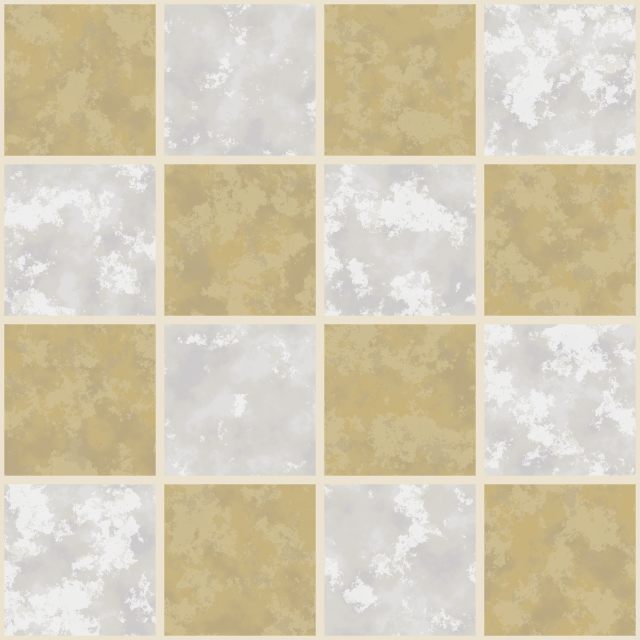
This texture is drawn by a WebGL 1 fragment shader. Its source:

```glsl
precision highp float;
// Checkerboard of 4 by 4 square stone tiles, gold and pale grey, in cream grout.
// Each tile samples its own region of layered gradient noise for clouds and
// crusty flecks; the grout frames every tile, so the sheet wraps at its edges.

uniform vec2 u_resolution;

float hash(vec2 p) {
  vec3 q = fract(p.xyx * 0.1031);
  q += dot(q, q.yzx + 33.33);
  return fract((q.x + q.y) * q.z);
}

// Slope of a random direction at a lattice corner
float slope(vec2 corner, vec2 offset) {
  float angle = 6.2832 * hash(corner);
  return dot(vec2(cos(angle), sin(angle)), offset);
}

float gradientNoise(vec2 p) {
  vec2 i = floor(p), f = p - i;
  vec2 s = f * f * f * (f * (f * 6.0 - 15.0) + 10.0);
  vec2 e = vec2(1.0, 0.0);
  return mix(mix(slope(i, f), slope(i + e.xy, f - e.xy), s.x),
             mix(slope(i + e.yx, f - e.yx), slope(i + e.xx, f - e.xx), s.x), s.y);
}

// Rotated octaves; a higher gain gives rougher, more broken outlines
float clouds(vec2 p, float gain) {
  float sum = 0.0, amplitude = 1.0;
  for (int octave = 0; octave < 6; octave++) {
    sum += amplitude * gradientNoise(p);
    p = mat2(1.6, 1.2, -1.2, 1.6) * p + 7.3;
    amplitude *= gain;
  }
  return sum;
}

vec3 goldStone(float soft, float rough, float crust, float wear) {
  vec3 color = mix(vec3(0.775, 0.705, 0.51), vec3(0.735, 0.665, 0.505),
                   smoothstep(-0.1, 0.45, soft + 0.3 * (wear - 0.5)));
  color = mix(color, vec3(0.80, 0.70, 0.47), 0.6 * smoothstep(0.1, 0.5, -soft));
  color = mix(color, vec3(0.81, 0.75, 0.58), 0.85 * smoothstep(-0.05, 0.25, rough));
  return mix(color, vec3(0.73, 0.67, 0.54), 0.55 * smoothstep(0.25, 0.5, crust));
}

vec3 greyStone(float soft, float rough, float crust, float wear) {
  vec3 color = mix(vec3(0.845, 0.835, 0.815), vec3(0.795, 0.785, 0.79),
                   0.8 * smoothstep(0.05, 0.5, soft));
  color = mix(color, vec3(0.89, 0.885, 0.885), 0.8 * smoothstep(0.0, 0.4, -soft));
  float bleach = rough + 0.5 * (wear - 0.6);
  color = mix(color, vec3(0.95, 0.95, 0.95), 0.85 * smoothstep(0.1, 0.4, bleach));
  return mix(color, vec3(0.84, 0.83, 0.79), 0.45 * smoothstep(0.25, 0.5, crust));
}

void main() {
  vec2 grid = 4.0 * gl_FragCoord.xy / u_resolution;
  vec2 tile = mod(floor(grid), 4.0);
  vec2 local = fract(grid);

  // Per-tile noise region and amount of wear
  vec2 p = local + tile * vec2(17.3, 23.7);
  float wear = hash(tile + 5.0);
  float soft = clouds(p * 3.0, 0.55);
  float rough = clouds(p * 3.4 + 41.0, 0.72);
  float crust = clouds(p * 5.0 + 83.0, 0.8);

  // Alternate the two stones, gold in the upper left
  float isGold = mod(tile.x + tile.y, 2.0);
  vec3 stone = mix(greyStone(soft, rough, crust, wear),
                   goldStone(soft, rough, crust, wear), isGold);

  // Square tile edge inside the grout
  vec2 border = 0.5 - abs(local - 0.5);
  float edge = min(border.x, border.y) - 0.027;
  float pixel = 4.0 / min(u_resolution.x, u_resolution.y);
  float inside = smoothstep(-0.7 * pixel, 0.7 * pixel, edge);
  gl_FragColor = vec4(mix(vec3(0.92, 0.89, 0.81), stone, inside), 1.0);
}
```
